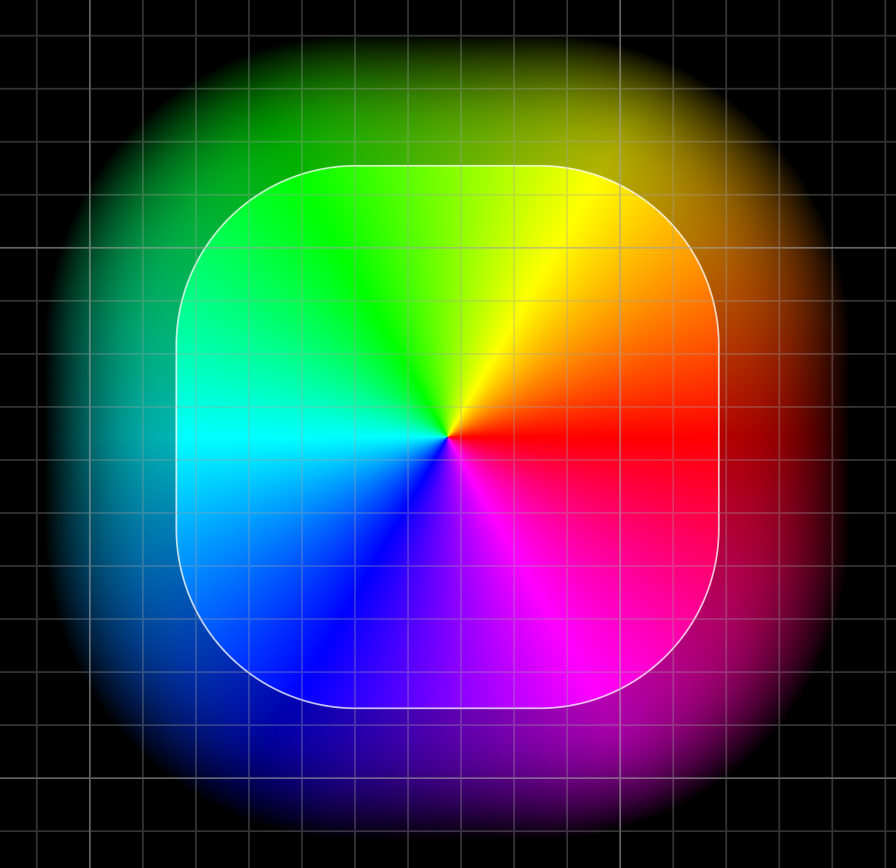
Give the GLSL for this background, as a WebGL 2 fragment shader.

```glsl
#version 300 es
precision highp float;

uniform vec2 u_resolution;
out vec4 fragColor;

float roundedBox(vec2 p, float halfSize, float radius) {
    vec2 q = abs(p) - halfSize + radius;
    return length(max(q, 0.0)) + min(max(q.x, q.y), 0.0) - radius;
}

vec3 hueWheel(float turn) {
    return clamp(abs(mod(turn * 6.0 + vec3(0.0, 4.0, 2.0), 6.0) - 3.0) - 1.0, 0.0, 1.0);
}

// Antialiased coverage of a thin stroke at a given distance
float stroke(float dist, float pixel) {
    return clamp((0.001 - abs(dist)) / pixel + 0.5, 0.0, 1.0);
}

// Distance to the nearest line of a square grid
float gridDistance(vec2 p, float spacing) {
    vec2 d = abs(fract(p / spacing + 0.5) - 0.5) * spacing;
    return min(d.x, d.y);
}

void main() {
    float pixel = 1.0 / u_resolution.y;
    vec2 uv = gl_FragCoord.xy * pixel;
    vec2 p = uv - vec2(0.5 * u_resolution.x * pixel - 0.0005, 0.4965);

    // Hue by angle, full inside the box and fading outside
    float dist = roundedBox(p, 0.3125, 0.207);
    vec3 hue = hueWheel(atan(p.y, p.x) / 6.2831853);
    float fade = clamp(dist / 0.152, 0.0, 1.0);
    float glow = 0.7 * (1.0 - fade * fade);
    float inside = clamp(0.5 - dist / pixel, 0.0, 1.0);
    vec3 color = hue * mix(glow, 1.0, inside);

    // Pale outline
    color = mix(color, vec3(1.0), 0.75 * stroke(dist, pixel));

    // Fine grid with a stronger line every ten cells
    vec2 gridPos = uv - 0.1035;
    float minorLine = 0.32 * stroke(gridDistance(gridPos, 0.0611), pixel);
    float majorLine = 0.6 * stroke(gridDistance(gridPos, 0.611), pixel);
    color = mix(color, vec3(0.64), max(minorLine, majorLine));

    fragColor = vec4(color, 1.0);
}
```
